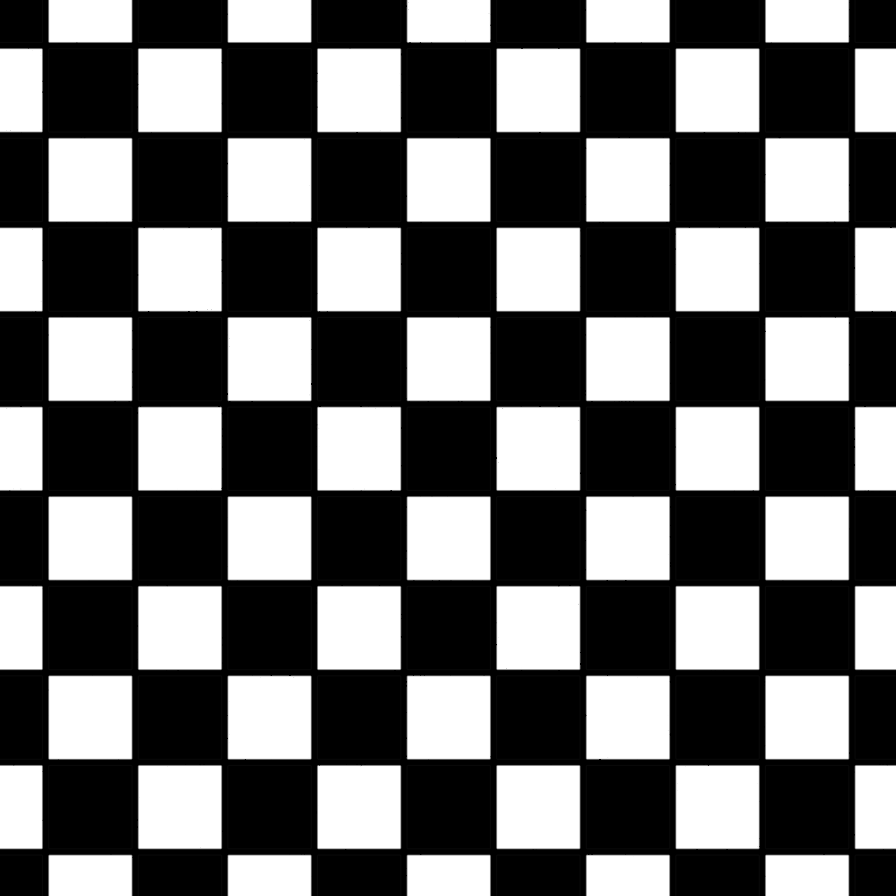
This pattern is drawn by a three.js fragment shader. Its source:

```glsl
// Checkerboard of white squares on black, each a little smaller than its cell.
// Rounded-box distances on a 10 by 10 grid give soft edges; wrapped cellular
// specks nick the rims here and there, and black squares keep a faint outline.

#define CELLS 10.0                      // squares across and down (even, so it tiles)
#define SHIFT vec2(0.0085, -0.0085)     // grid offset, in cells
#define HALF_SIDE 0.4655                // half a square's side, in cells
#define CORNER 0.014                    // corner radius, in cells
#define SOFT 0.013                      // half width of the edge ramp, in cells
#define SPECKS 24.0                     // speck grid divisions per cell
#define SPECK_CHANCE 0.12               // share of speck cells in use
#define NICK 0.014                      // depth of a nick, in cells
#define OUTLINE 0.03                    // brightness of the outline on black

varying vec2 vUv;

float hash(vec2 p) {
  return fract(sin(dot(p, vec2(127.1, 311.7))) * 43758.55);
}

// Signed distance to a rounded square centred on the origin
float squareDistance(vec2 p) {
  vec2 q = abs(p) - HALF_SIDE + CORNER;
  return length(max(q, 0.0)) + min(max(q.x, q.y), 0.0) - CORNER;
}

// Sparse round specks, one jittered point per cell, wrapping at the canvas edge
float specks(vec2 p) {
  vec2 g = p * SPECKS;
  vec2 id = mod(floor(g), CELLS * SPECKS);
  vec2 centre = 0.5 + 0.3 * (vec2(hash(id + 3.7), hash(id + 8.3)) - 0.5);
  float blob = 1.0 - smoothstep(0.1, 0.35, length(fract(g) - centre));
  return blob * step(hash(id), SPECK_CHANCE);
}

void main() {
  // Squares sit on whole grid coordinates
  vec2 p = vUv * CELLS - SHIFT;
  vec2 cell = floor(p + 0.5);
  vec2 id = mod(cell, CELLS);
  float isWhite = mod(id.x + id.y, 2.0);
  float d = squareDistance(p - cell);

  // Wear differs from square to square
  float wear = NICK * hash(id + 20.5) * specks(p);
  float fill = 1.0 - smoothstep(-SOFT, SOFT, d + wear);
  float outline = OUTLINE * (1.0 - smoothstep(0.0, SOFT, abs(d)));

  gl_FragColor = vec4(vec3(mix(outline, fill, isWhite)), 1.0);
}
```
